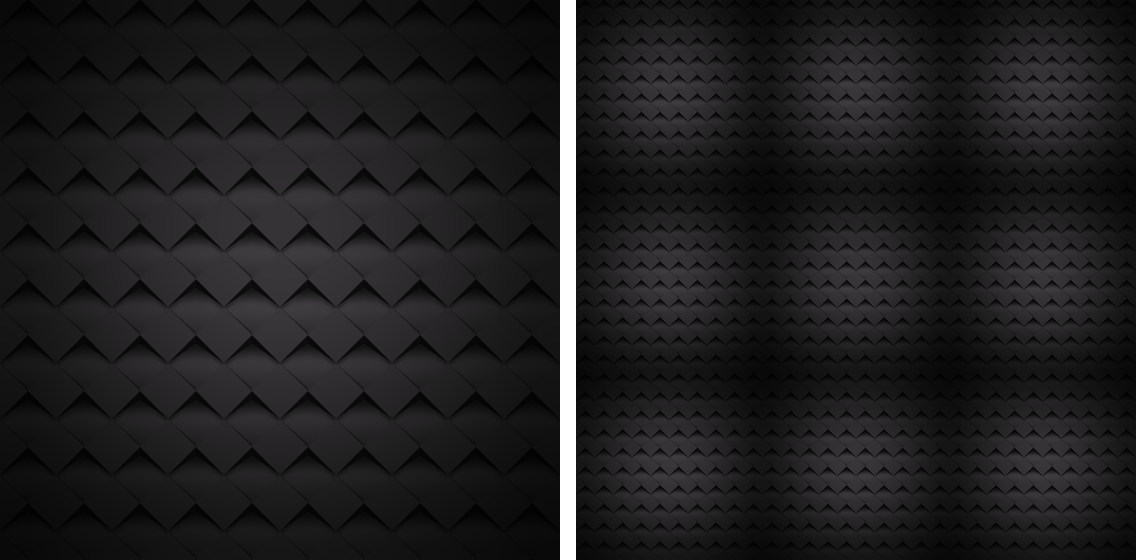
Left: one tile. Right: repeated 3 by 3.
Reproduce this pattern procedurally as a Shadertoy shader.

```glsl
// Raised charcoal diamond scales over shaded recesses, lit by a soft central glow.

const float REPEATS = 10.0;            // diamonds across and down
const float ROW_SHIFT = 0.017;         // upward offset, in cells
const vec3 TINT = vec3(1.0, 0.965, 1.0);

const float FACE_LEVEL = 0.218;        // flat diamond tops
const float FLOOR_LEVEL = 0.248;       // brightest part of a recess
const float FLOOR_LOW_LEVEL = 0.195;   // lowest corner of a recess
const float WALL_LEVEL = 0.045;        // dark side under a diamond
const float SHADOW_LEVEL = 0.085;      // floor just below the wall
const float RIM_LEVEL = 0.135;         // thin upper right side

const float WALL_APEX = 0.35;          // height of the inner chevron point
const float RIM_DEPTH = 0.445;         // depth of the rim's inner line
const float SHADOW_END = 0.02;         // height where the shadow fades out
const float FACE_SLOPE = 0.018;        // slight shading down each face

const float GLOW_FALLOFF = 4.25;
const float SEAM_SOFTENING = 0.08;     // rounds the glow off at canvas edges

// Coverage of the side where the signed distance is positive.
float coverage(float signedDistance, float pixel) {
    return smoothstep(-pixel, pixel, signedDistance);
}

// Central light whose slope vanishes at the edges, so it wraps smoothly.
float centralGlow(vec2 uv) {
    vec2 offset = abs(uv - 0.5);
    vec2 nearEdge = max(offset - (0.5 - SEAM_SOFTENING), 0.0);
    offset -= nearEdge * nearEdge / (2.0 * SEAM_SOFTENING);
    return exp(-GLOW_FALLOFF * dot(offset, offset));
}

// Brightness inside a recess; p is measured from its centre.
float recessLevel(vec2 p, float pixel) {
    // Floor: darker toward the bottom and under the overhang
    float level = mix(FLOOR_LOW_LEVEL, FLOOR_LEVEL, smoothstep(-0.5, 0.0, p.y));
    float apexLine = WALL_APEX * (1.0 - 2.0 * abs(p.x));
    float shadow = smoothstep(SHADOW_END, WALL_APEX, p.y + 0.10 * abs(p.x));
    float contact = smoothstep(0.13, 0.0, apexLine - p.y);
    level = mix(level, SHADOW_LEVEL, max(shadow, 0.55 * contact));

    // Tapered chevron wall
    float wall = coverage((p.y - apexLine) * 0.82, pixel);
    float wallTone = WALL_LEVEL * (p.x < 0.0 ? 1.15 : 0.9);
    level = mix(level, wallTone, wall);

    // Rim that widens toward the lower corner
    float rimLine = -RIM_DEPTH * (1.0 + 2.0 * p.x);
    float rim = coverage((rimLine - p.y) * 0.75, pixel) * coverage(-p.x, pixel);
    return mix(level, RIM_LEVEL, rim);
}

void mainImage(out vec4 fragColor, in vec2 fragCoord) {
    vec2 uv = fragCoord / iResolution.xy;
    vec2 grid = uv * REPEATS - vec2(0.0, ROW_SHIFT);
    float pixel = 0.75 * REPEATS / min(iResolution.x, iResolution.y);

    // Diamonds sit on whole cells, recesses halfway between them
    vec2 facePoint = fract(grid + 0.5) - 0.5;
    vec2 recessPoint = fract(grid) - 0.5;

    float outside = (abs(facePoint.x) + abs(facePoint.y) - 0.5) * 0.7071;
    float face = FACE_LEVEL + FACE_SLOPE * facePoint.y;
    float level = mix(face, recessLevel(recessPoint, pixel), coverage(outside, pixel));

    fragColor = vec4(TINT * level * centralGlow(uv), 1.0);
}
```
